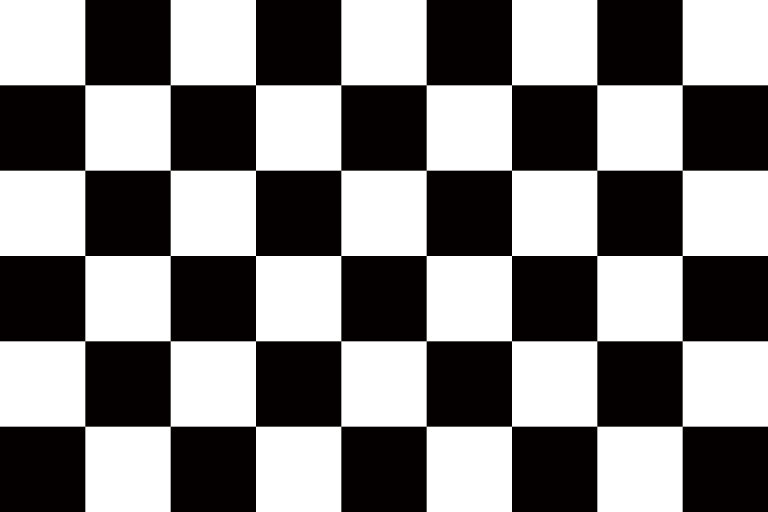
This pattern is drawn by a WebGL 1 fragment shader. Its source:

```glsl
precision highp float;
// Black and white checkerboard, nine squares across and six down.

uniform vec2 u_resolution;

// Signed distance to the nearest square edge on each axis, in squares:
// positive inside even columns or rows, negative inside odd ones.
vec2 stripeDistance(vec2 grid) {
  return 0.5 - 2.0 * abs(fract(grid * 0.5 + 0.25) - 0.5);
}

void main() {
  vec2 squares = vec2(9.0, 6.0);
  vec2 grid = gl_FragCoord.xy / u_resolution * squares;

  // Blend across one pixel at each edge
  vec2 pixel = squares / u_resolution;
  vec2 stripes = clamp(2.0 * stripeDistance(grid) / pixel, -1.0, 1.0);

  // Squares are dark where column and row have the same parity
  float darkness = 0.5 + 0.5 * stripes.x * stripes.y;

  vec3 white = vec3(1.0);
  vec3 warmBlack = vec3(0.016, 0.0, 0.0);
  gl_FragColor = vec4(mix(white, warmBlack, darkness), 1.0);
}
```
